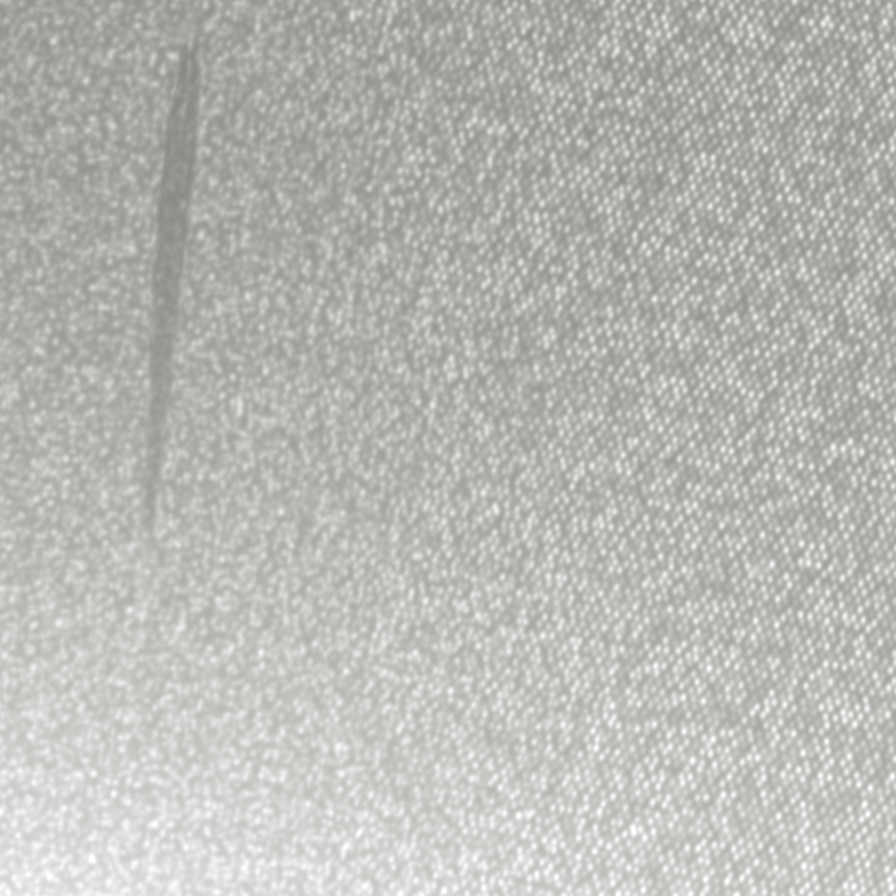
Reproduce this texture procedurally as a Shadertoy shader.

```glsl
// Pale grey satin weave under a soft light from the lower left, with one dark scratch.
// Threads are jittered cellular glints: blurred at the left, a crisp lattice at the
// right. A gradient, round mottling and a tapered streak complete the cloth.

const vec2  THREAD_PITCH   = vec2(0.0114, 0.0094); // spacing along and across rows
const vec2  THREAD_RADIUS  = vec2(0.0025, 0.0034); // gaussian size of one glint
const vec2  FLECK_PITCH    = vec2(0.0105, 0.0100); // round flecks of the blurred side
const vec2  FLECK_RADIUS   = vec2(0.0030, 0.0028);
const vec2  MOTTLE_PITCH   = vec2(0.0240, 0.0220);
const vec2  MOTTLE_RADIUS  = vec2(0.0072, 0.0062);
const float WEAVE_ANGLE    = 0.22;                 // rows sink to the right
const float THREAD_LEFT    = 0.065;
const float THREAD_RIGHT   = 0.245;
const float FLECK_AMOUNT   = 0.085;
const float MOTTLE_AMOUNT  = 0.040;
const float SHADE_BASE     = 0.659;
const float GLOW_LEFT      = 0.255;
const float GLOW_RIGHT     = 0.125;
const vec3  WARM_TINT      = vec3(0.003, 0.003, -0.015);
const vec3  COOL_TINT      = vec3(0.0, 0.001, 0.002);
const vec2  SCRATCH_TOP    = vec2(0.215, 0.965);
const vec2  SCRATCH_END    = vec2(0.166, 0.402);
const float SCRATCH_DEPTH  = 0.105;

vec3 hash3(vec2 p) {
    vec3 q = fract(vec3(p.xyx) * vec3(0.1031, 0.1030, 0.0973));
    q += dot(q, q.yxz + 33.33);
    return fract((q.xxy + q.yzz) * q.zyx);
}

// Sum of oval glints on a staggered, jittered lattice, shifted to a mean of zero.
float glints(vec2 p, vec2 pitch, vec2 radius, float jitter) {
    float row = floor(p.y / pitch.y);
    float sum = 0.0;
    for (int j = -1; j <= 1; j++) {
        float y = row + float(j);
        float stagger = 0.5 * mod(y, 2.0);
        float column = floor(p.x / pitch.x - stagger);
        for (int i = -1; i <= 1; i++) {
            vec2 cell = vec2(column + float(i), y);
            vec3 rnd = hash3(cell + floor(9000.0 * pitch.x));
            vec2 centre = cell + 0.5 + vec2(stagger, 0.0) + jitter * (rnd.xy - 0.5);
            vec2 d = (p - centre * pitch) / radius;
            sum += mix(0.3, 1.35, rnd.z) * exp(-0.5 * dot(d, d));
        }
    }
    float coverage = 6.2832 * radius.x * radius.y / (pitch.x * pitch.y);
    return sum - 0.825 * coverage;
}

// Slow bending of the cloth from layered sines.
vec2 drape(vec2 p) {
    return 0.003 * vec2(sin(9.0 * p.y + 4.0 * p.x) + 0.4 * sin(23.0 * p.y - 11.0 * p.x),
                        sin(8.0 * p.x - 5.0 * p.y) + 0.4 * sin(19.0 * p.x + 13.0 * p.y));
}

// Tapered streak, split into two darker lines near its upper end.
float scratch(vec2 p, float roughness) {
    vec2 axis = SCRATCH_END - SCRATCH_TOP;
    float t = dot(p - SCRATCH_TOP, axis) / dot(axis, axis);
    float along = clamp(t, 0.0, 1.0);
    float side = p.x - mix(SCRATCH_TOP.x, SCRATCH_END.x, t);
    side += 0.004 * sin(3.1416 * along) + 0.001 * sin(75.0 * p.y);
    float halfWidth = mix(0.010, 0.018, smoothstep(0.0, 0.25, along));
    halfWidth = mix(halfWidth, 0.008, smoothstep(0.3, 1.0, along)) + 0.003 * roughness;
    float body = 1.0 - smoothstep(halfWidth - 0.005, halfWidth + 0.003, abs(side));
    float ends = smoothstep(-0.01, 0.05, t) * (1.0 - smoothstep(0.96, 1.01, t));
    float groove = exp(-pow(side / 0.0035, 2.0)) * (1.0 - smoothstep(0.1, 0.28, along));
    float streaks = 0.92 + 0.13 * sin(side * 380.0 + 1.5);
    return body * ends * streaks * (1.0 - 0.65 * groove) * mix(1.05, 0.8, along);
}

void mainImage(out vec4 fragColor, in vec2 fragCoord) {
    vec2 uv = fragCoord / iResolution.xy;

    // Light falling over the cloth
    float drop = 1.0 - uv.y;
    float shade = SHADE_BASE - 0.02 * (1.0 - uv.x) * uv.y + 0.014 * uv.x;
    shade += drop * drop * mix(GLOW_LEFT, GLOW_RIGHT, uv.x);

    // Threads, in a frame turned with the weave
    float c = cos(WEAVE_ANGLE), s = sin(WEAVE_ANGLE);
    vec2 p = mat2(c, s, -s, c) * (uv + drape(uv)) + 3.0;
    float crisp = smoothstep(0.1, 0.9, uv.x + 0.12 * (uv.y - 0.5));
    float thread = glints(p, THREAD_PITCH, THREAD_RADIUS, mix(0.75, 0.28, crisp));

    // Round flecks and mottling, in a frame turned the other way
    vec2 q = mat2(c, -s, s, c) * uv + 5.0;
    float fleck = glints(q, FLECK_PITCH, FLECK_RADIUS, 0.9);
    float mottle = glints(q, MOTTLE_PITCH, MOTTLE_RADIUS, 0.9);

    // Scratch flattens the weave and darkens it
    float mark = scratch(uv, fleck);
    float relief = thread * mix(THREAD_LEFT, THREAD_RIGHT, crisp);
    relief += fleck * FLECK_AMOUNT * (1.0 - 0.75 * crisp);
    relief += mottle * MOTTLE_AMOUNT;
    shade += relief * (1.0 - 0.65 * mark) - SCRATCH_DEPTH * mark;

    // Pale scuff under the scratch
    vec2 scuff = (uv - SCRATCH_END - vec2(-0.008, -0.025)) / vec2(0.018, 0.022);
    shade += 0.035 * exp(-dot(scuff, scuff));

    vec3 tint = mix(WARM_TINT, COOL_TINT, smoothstep(0.7, 0.92, shade));
    fragColor = vec4(clamp(shade + tint, 0.0, 1.0), 1.0);
}
```
